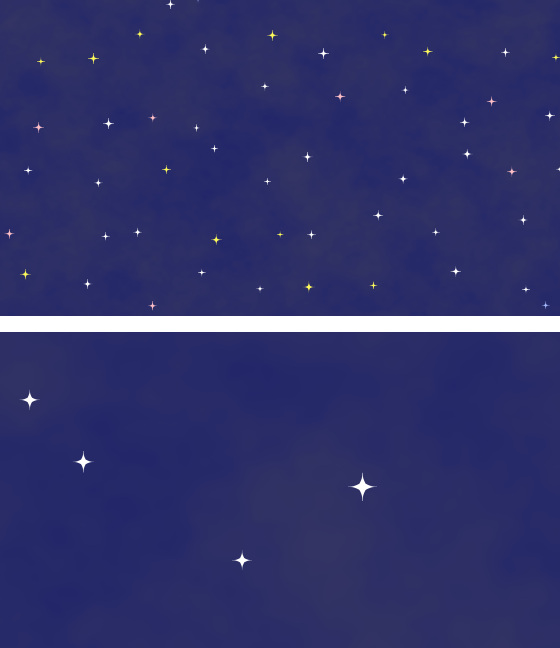
Top: the whole. Bottom: its middle third, enlarged.
This texture is drawn by a Shadertoy shader. Its source:

```glsl
// Night sky: a navy backdrop mottled by soft greyish haze, with small
// four-pointed stars strewn over it. The haze is layered smooth cellular
// noise; the stars sit one per cell of a jittered grid.

const vec3 DEEP_NAVY = vec3(0.126, 0.143, 0.417);
const vec3 GREY_HAZE = vec3(0.212, 0.214, 0.386);
const vec3 WHITE_STAR  = vec3(1.00, 1.00, 1.00);
const vec3 YELLOW_STAR = vec3(1.00, 0.98, 0.36);
const vec3 PINK_STAR   = vec3(1.00, 0.75, 0.78);
const vec3 BLUE_STAR   = vec3(0.64, 0.73, 1.00);

const float STAR_ROWS = 5.3;
const float HAZE_CELLS = 7.5;
const int HAZE_LAYERS = 4;

// Three random values in 0..1 for a cell
vec3 hash3(vec2 cell) {
    vec3 q = fract(cell.xyx * vec3(0.1031, 0.1030, 0.0973));
    q += dot(q, q.yxz + 33.33);
    return fract((q.xxy + q.yzz) * q.zyx);
}

// Smooth cellular noise: random values blended around scattered points
float cellNoise(vec2 p) {
    vec2 base = floor(p);
    float total = 0.0, weights = 0.0;
    for (int y = -1; y <= 1; y++) {
        for (int x = -1; x <= 1; x++) {
            vec2 cell = base + vec2(x, y);
            vec3 rnd = hash3(cell + 71.0);
            vec2 offset = p - cell - 0.15 - 0.7 * rnd.xy;
            float weight = exp(-5.0 * dot(offset, offset));
            total += weight * rnd.z;
            weights += weight;
        }
    }
    return total / weights;
}

// Layers of cellular noise, each finer and fainter, in 0..1
float haze(vec2 p, float cells) {
    float sum = 0.0, amplitude = 1.0, range = 0.0;
    p *= vec2(0.85, 1.0) * cells;
    for (int i = 0; i < HAZE_LAYERS; i++) {
        sum += amplitude * cellNoise(p);
        range += amplitude;
        amplitude *= 0.68;
        p = p * 2.03 + vec2(17.3, 9.1);
    }
    return sum / range;
}

// Approximate distance to a star with four curved, tapering points
float starDistance(vec2 p, float radius) {
    p = abs(p);
    float along = max(p.x, p.y), across = min(p.x, p.y);
    float taper = max(1.0 - along / radius, 0.0);
    return max(across - 0.38 * radius * taper * taper, along - radius);
}

// Mostly white, some yellow, a few pink and blue
vec3 starColor(float pick) {
    vec3 color = mix(WHITE_STAR, YELLOW_STAR, step(0.63, pick));
    color = mix(color, PINK_STAR, step(0.79, pick));
    return mix(color, BLUE_STAR, step(0.89, pick));
}

// Star colour in rgb, coverage in alpha
vec4 starLayer(vec2 p, float rows, float pixel) {
    vec2 cell = floor(p * rows);
    vec3 place = hash3(cell + 13.0);
    vec3 look = hash3(cell + 137.0);
    vec2 center = (cell + mix(vec2(0.14), vec2(0.86), place.xy)) / rows;
    float radius = mix(0.0095, 0.0165, place.z);
    float d = starDistance(p - center, radius);
    return vec4(starColor(look.x), 1.0 - smoothstep(-0.7 * pixel, 0.7 * pixel, d));
}

void mainImage(out vec4 fragColor, in vec2 fragCoord) {
    vec2 p = fragCoord / iResolution.y;

    // Hazy backdrop
    vec3 color = mix(DEEP_NAVY, GREY_HAZE, haze(p, HAZE_CELLS));

    // Stars on top
    vec4 stars = starLayer(p, STAR_ROWS, 1.0 / iResolution.y);
    color = mix(color, stars.rgb, stars.a);

    fragColor = vec4(color, 1.0);
}
```
